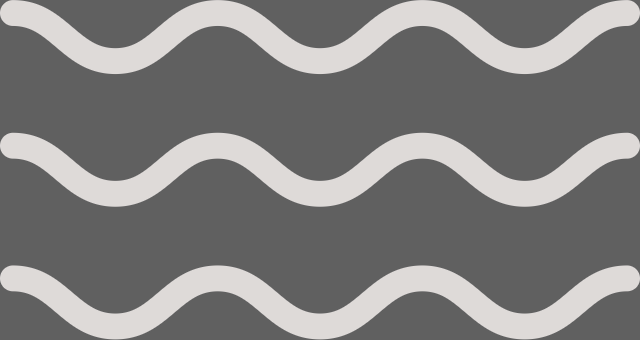
This pattern is drawn by a Shadertoy shader. Its source:

```glsl
// Three rows of thick, round-capped pale waves on a flat grey ground.

const vec2  ARTBOARD   = vec2(768.0, 410.0);   // design units across the canvas
const vec3  GROUND     = vec3(0.378, 0.378, 0.378);
const vec3  STROKE     = vec3(0.869, 0.853, 0.849);
const float ROWS       = 3.0;
const float ROW_STEP   = 160.0;
const float FIRST_ROW  = 45.3;                 // mid-line of the lowest wave
const float WAVES      = 3.0;                  // full periods per row
const float LEFT_END   = 15.6;
const float RIGHT_END  = 752.4;
const float AMPLITUDE  = 29.0;
const float FLATTEN    = 0.035;                // third harmonic: rounder crests, straighter slopes
const float HALF_WIDTH = 15.6;
const float REACH      = 22.0;                 // span searched to each side
const int   SEGMENTS   = 20;
const float TAU        = 6.2831853;

// Point on the wave's centre line, held between its two ends
vec2 wavePoint(float x) {
    x = clamp(x, LEFT_END, RIGHT_END);
    float phase = TAU * WAVES * (x - LEFT_END) / (RIGHT_END - LEFT_END);
    float height = (cos(phase) - FLATTEN * cos(3.0 * phase)) / (1.0 - FLATTEN);
    return vec2(x, AMPLITUDE * height);
}

float segmentDistance(vec2 p, vec2 a, vec2 b) {
    vec2 ab = b - a;
    float t = clamp(dot(p - a, ab) / max(dot(ab, ab), 1e-6), 0.0, 1.0);
    return length(p - a - t * ab);
}

// Distance to the nearby stretch of wave, traced as short chords
float waveDistance(vec2 p) {
    float nearest = 1e5;
    vec2 a = wavePoint(p.x - REACH);
    for (int i = 1; i <= SEGMENTS; i++) {
        float offset = REACH * (2.0 * float(i) / float(SEGMENTS) - 1.0);
        vec2 b = wavePoint(p.x + offset);
        nearest = min(nearest, segmentDistance(p, a, b));
        a = b;
    }
    return nearest;
}

void mainImage(out vec4 fragColor, in vec2 fragCoord) {
    vec2 p = fragCoord / iResolution.xy * ARTBOARD;
    float pixel = ARTBOARD.y / iResolution.y;

    // Fold onto the nearest row
    float row = clamp(floor((p.y - FIRST_ROW) / ROW_STEP + 0.5), 0.0, ROWS - 1.0);
    p.y -= FIRST_ROW + row * ROW_STEP;

    // Stroke with a one-pixel soft edge
    float edge = waveDistance(p) - HALF_WIDTH;
    float coverage = clamp(0.5 - edge / pixel, 0.0, 1.0);
    fragColor = vec4(mix(GROUND, STROKE, coverage), 1.0);
}
```
